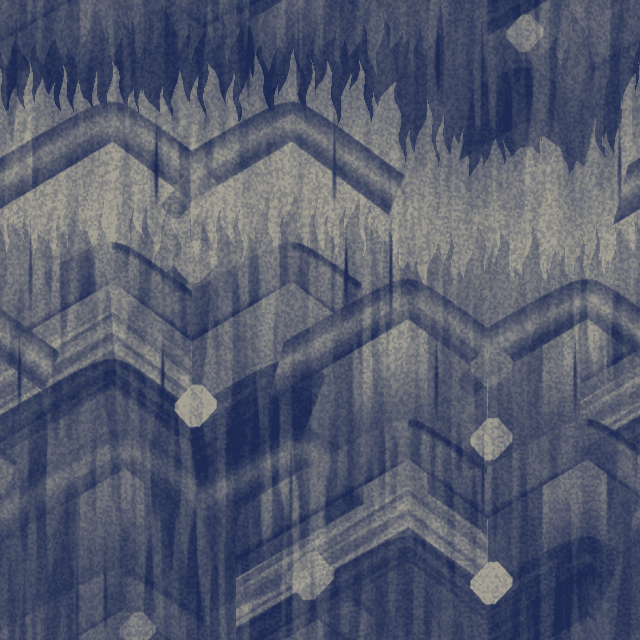
Write a three.js fragment shader that draws this pattern.

```glsl
#define NAVY vec3(0.115, 0.165, 0.325)
#define CREAM vec3(0.645, 0.63, 0.58)
#define EDGE 0.0022
#define PEAK_GAP 0.28
#define VALLEY 0.1235
#define ROUNDING 0.02
#define THICK 0.062
#define STREAK 0.30
#define GRAIN 0.20

varying vec2 vUv;

float hash(vec2 c) {
  return fract(sin(dot(c, vec2(127.1, 311.7))) * 43758.5);
}

// Tiling cellular noise: random cell values blended by distance
float cellNoise(vec2 p, vec2 count) {
  vec2 g = p * count, c = floor(g);
  float sum = 0.0, total = 0.0;
  for (int j = -1; j <= 1; j++)
    for (int i = -1; i <= 1; i++) {
      vec2 cell = c + vec2(i, j);
      vec2 id = mod(cell, count);
      vec2 d = cell + vec2(hash(id), hash(id + 17.3)) - g;
      float w = exp(-6.0 * dot(d, d));
      sum += w * hash(id + 41.7);
      total += w;
    }
  return smoothstep(0.1, 0.9, sum / total);
}

float edge(float d) { return smoothstep(-EDGE, EDGE, d); }

float within(float lo, float hi, float x) { return edge(x - lo) * edge(hi - x); }

void paint(inout float tone, float value, float alpha) {
  tone = mix(tone, value, clamp(alpha, 0.0, 1.0));
}

// Uneven vertical teeth, 0 to 1 high
float teeth(float x, float count, float seed) {
  float f = fract(x * count);
  vec2 id = vec2(mod(floor(x * count), count), seed);
  float apex = 0.2 + 0.6 * hash(id + 3.1);
  return min(f / apex, (1.0 - f) / (1.0 - apex)) * (0.35 + 0.65 * hash(id));
}

float ragged(float x, float count, float seed) {
  return max(teeth(x, count, seed), 0.85 * teeth(x + 0.013, count * 2.0 + 1.0, seed + 5.0));
}

// Drop of a chevron arm below its peak
float tent(float x) { return max(-0.6 * x, 0.76 * x); }

float rounded(float arm) { return sqrt(arm * arm + ROUNDING * ROUNDING) - ROUNDING; }

float strip(float rise, float drop, float top, float thick) {
  return edge(rise - top) * edge(top + thick - drop);
}

float diamond(vec2 q, float size) {
  q = abs(q + 0.06 * q.yx);
  return edge(size - max((q.x * 1.08 + q.y), 1.25 * max(q.x, q.y)));
}

// One stack of double-peaked chevrons
void motif(inout float tone, vec2 p, vec2 origin, float full, float streak) {
  vec2 q = mod(p - origin + vec2(0.27, 0.2), 1.0) - vec2(0.27, 0.2);
  float arm = min(tent(q.x), tent(q.x - PEAK_GAP));
  float second = edge(q.x - VALLEY);
  float side = q.x - PEAK_GAP * second;
  float rise = q.y - rounded(arm), drop = q.y - arm;
  float brush = cellNoise(vec2(q.x, drop), vec2(5.0, 110.0));
  float span = within(-0.2, 0.45, q.x + 0.3 * drop);
  float strength = mix(0.6, 1.0, full);

  // Pale panels beneath the peaks
  for (int k = 0; k < 2; k++) {
    float depth = drop - THICK - 0.219 * float(k);
    float fade = 1.0 - smoothstep(0.02, 0.15, depth);
    paint(tone, 0.8 - 0.12 * float(k), 0.7 * strength * edge(depth) * fade * within(-0.07, 0.03, side));
  }

  // Tubular band
  float v = rise / (THICK + ROUNDING);
  float gloss = exp(-pow((v - 0.42) * 4.2, 2.0));
  paint(tone, 0.14 + 0.5 * gloss + 0.12 * (brush - 0.5), 0.85 * strength * span * strip(rise, drop, 0.0, THICK));

  // Translucent band with dark rims
  v = (rise - 0.219) / (THICK + ROUNDING);
  float rim = edge(side) * (1.0 - smoothstep(0.08, 0.22, v)) + smoothstep(0.78, 0.95, v);
  paint(tone, mix(0.46 - 0.14 * v + 0.15 * (streak - 0.5), 0.06, rim), 0.8 * strength * span * strip(rise, drop, 0.219, THICK));

  // Pale brushed band on the first peak
  paint(tone, 0.42 + 0.38 * brush, 0.85 * full * span * (1.0 - second) * strip(rise, drop, 0.325, THICK));

  // Dark bands, thicker on the second peak
  paint(tone, 0.08 + 0.15 * brush, 0.85 * full * span * strip(rise, drop, 0.402, 0.045));
  paint(tone, 0.04 + 0.08 * brush, 0.9 * full * span * second * strip(rise, drop, 0.442, 0.085));

  // Diamonds down the valley
  for (int k = 0; k < 3; k++) {
    float n = float(k);
    vec2 c = q - vec2(0.13, 0.135 + 0.06 * n + 0.055 * n * n);
    paint(tone, 0.12, 0.5 * full * diamond(c - vec2(-0.03, 0.025), 0.028));
    paint(tone, 0.7 + 0.13 * n, full * min(0.65 + 0.3 * n, 0.95) * diamond(c, 0.041));
  }
}

void main() {
  vec2 p = vec2(vUv.x, 1.0 - vUv.y);
  float streak = cellNoise(p, vec2(85.0, 9.0));
  float patches = cellNoise(p, vec2(13.0, 6.0));
  float grain = cellNoise(p, vec2(300.0, 260.0));
  float x = p.x + 0.003 * sin(p.y * 94.2) + 0.004 * (streak - 0.5);
  float right = smoothstep(0.58, 0.65, x) * (1.0 - smoothstep(0.94, 1.0, x));

  // Torn washes from top to bottom
  float tone = 0.3 + 0.2 * (patches - 0.5);
  paint(tone, 0.1 + 0.12 * right, 0.9 * edge(p.y - 0.12 + 0.12 * ragged(x, 17.0, 2.0)));
  float wash = p.y - 0.2 - 0.085 * right + 0.13 * ragged(x, 19.0, 7.0);
  paint(tone, 0.58 + 0.26 * smoothstep(0.0, 0.15, wash), edge(wash));
  float lower = mix(0.47, 0.19, smoothstep(0.5, 0.82, p.y));
  paint(tone, lower, 0.65 * edge(p.y - 0.42 - 0.04 * right + 0.13 * ragged(x, 21.0, 11.0)));
  paint(tone, lower - 0.04, 0.75 * smoothstep(0.4, 0.56, p.y));

  // Dark chevron at upper right
  vec2 q = p - vec2(0.82, 0.105);
  float arm = tent(q.x);
  paint(tone, 0.1 + 0.1 * streak, 0.85 * within(-0.085, 0.11, q.x + 0.2 * (q.y - arm)) * strip(q.y - rounded(arm), q.y - arm, 0.0, 0.085));

  motif(tone, p, vec2(0.176, 0.159), 1.0, streak);
  motif(tone, p, vec2(0.195, 0.67), 0.0, streak);
  motif(tone, p, vec2(0.638, 0.436), 1.0, streak);

  // Loose diamonds
  paint(tone, 0.75, 0.85 * diamond(p - vec2(0.82, 0.052), 0.036));
  paint(tone, 0.75, 0.6 * diamond(p - vec2(0.82, 0.27), 0.05));
  paint(tone, 0.8, 0.8 * diamond(p - vec2(0.485, 0.9), 0.046));
  paint(tone, 0.75, 0.7 * diamond(p - vec2(0.215, 0.985), 0.035));

  // Scattered thin drips
  vec2 grid = vec2(14.0, 6.0), cell = floor(p * grid), f = fract(p * grid);
  float along = f.y * (1.0 - f.y) * 4.0;
  float width = 0.07 * along * f.y;
  float drip = smoothstep(-0.03, 0.03, width - abs(f.x - 0.3 - 0.4 * hash(cell + 9.0)));
  paint(tone, 0.04, 0.85 * drip * along * step(hash(cell), 0.2));

  // Dry streaks and paper grain
  tone += STREAK * (streak - 0.5) * (0.35 + 0.65 * patches);
  tone += GRAIN * (grain - 0.5) * (0.4 + tone);
  gl_FragColor = vec4(mix(NAVY, CREAM, clamp(tone, 0.0, 1.0)), 1.0);
}
```
